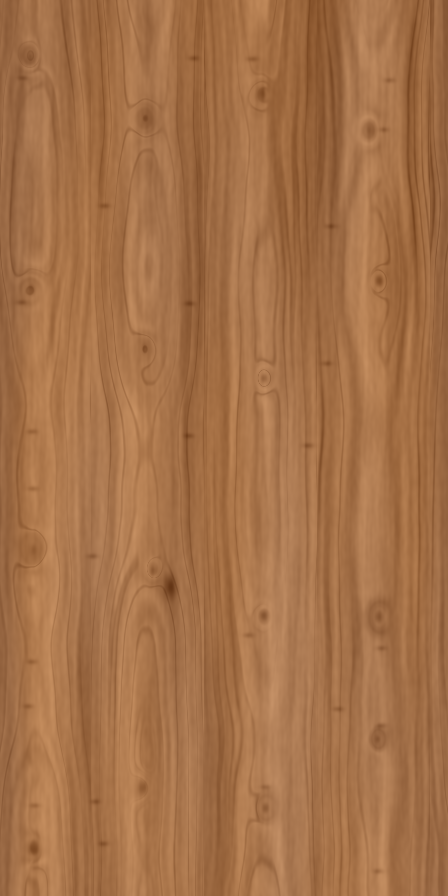
Write a Shadertoy shader that draws this texture.

```glsl
const float TAU = 6.2831853;
const float LEAF_WIDTH = 0.252;   // width of one veneer leaf
const float LEAF_SHIFT = 0.048;
const vec3 WOOD_MID = vec3(0.642, 0.432, 0.262);
const vec3 WOOD_RANGE = vec3(0.16, 0.15, 0.13);
const vec3 GREY_SHIFT = vec3(-0.012, 0.004, 0.026);

float hash(vec2 p) {
    p = fract(p * vec2(0.1031, 0.1137) + 0.37);
    p += dot(p, p.yx + 33.33);
    return fract((p.x + p.y) * p.x * 7.13);
}

float cornerSlope(vec2 cell, vec2 offset) {
    float angle = TAU * hash(cell);
    return dot(vec2(cos(angle), sin(angle)), offset);
}

// Gradient noise, roughly -0.7 to 0.7
float noise(vec2 p) {
    vec2 i = floor(p), f = p - i;
    vec2 u = f * f * f * (f * (f * 6.0 - 15.0) + 10.0);
    vec2 e = vec2(0.0, 1.0);
    float low = mix(cornerSlope(i, f), cornerSlope(i + e.yx, f - e.yx), u.x);
    float high = mix(cornerSlope(i + e, f - e), cornerSlope(i + e.yy, f - e.yy), u.x);
    return mix(low, high, u.y);
}

// Knots along the heart of a leaf: x = ring bulge, y = dark core
vec2 heartKnots(vec2 q, float leaf) {
    vec2 sum = vec2(0.0);
    float row = floor(q.y / 0.5);
    for (float i = -1.0; i <= 1.0; i++) {
        vec2 id = vec2(leaf * 5.0 + 11.0, row + i + 23.0);
        vec2 centre = vec2(0.024 * (hash(id) - 0.5),
                           0.5 * (row + i + 0.2 + 0.6 * hash(id + 41.0)));
        float size = mix(0.008, 0.016, hash(id + 83.0));
        vec2 d = (q - centre) / vec2(size, size * 1.5);
        float d2 = dot(d, d);
        sum += vec2(exp(-0.25 * d2), exp(-1.6 * d2));
    }
    return sum;
}

// Small pin knots with short sideways flecks
float pinKnots(vec2 p, float spacing) {
    vec2 cell = floor(p / spacing);
    vec2 f = p / spacing - cell;
    vec2 centre = 0.25 + 0.5 * vec2(hash(cell + 7.0), hash(cell + 59.0));
    vec2 d = (f - centre) * spacing / vec2(0.012, 0.006);
    return exp(-dot(d, d)) * step(0.62, hash(cell + 131.0));
}

// Distance from the pith, seen through a flat cut of wandering depth
float ringRadius(vec2 q, float leaf) {
    float depth = 0.05 + 0.10 * noise(vec2(q.y * 1.6 + 3.0, leaf * 7.3 + 0.4))
                + 0.012 * noise(vec2(q.y * 6.0, leaf * 3.7 + 9.4));
    return sqrt(q.x * q.x + depth * depth);
}

// Thin dark lines where the noise crosses zero
float darkLines(vec2 p, float width) {
    return 1.0 - smoothstep(0.0, width, abs(noise(p)));
}

void mainImage(out vec4 fragColor, in vec2 fragCoord) {
    vec2 p = fragCoord / iResolution.x;

    // Slow wander of the grain
    vec2 w = p;
    w.x += 0.010 * noise(p * vec2(3.0, 1.6)) + 0.004 * noise(p * vec2(14.0, 5.0) + 31.0);

    // Leaf and position about its heart
    float leafCoord = (p.x + LEAF_SHIFT) / LEAF_WIDTH;
    float leaf = floor(leafCoord);
    float heartX = (leaf + 0.5) * LEAF_WIDTH - LEAF_SHIFT;
    vec2 q = vec2(w.x - heartX, p.y);
    float fromHeart = abs(fract(leafCoord) - 0.5) * 2.0;

    // Growth rings
    vec2 knots = heartKnots(q, leaf);
    float radius = ringRadius(q, leaf) + 0.035 * knots.x;
    float side = leaf * 17.0 + sign(q.x) * 0.3 * smoothstep(0.0, 0.03, abs(q.x));
    float rings = noise(vec2(radius * 85.0, p.y * 0.7 + side));
    float lines = darkLines(vec2(radius * 48.0 + 13.0, p.y * 0.5 + side), 0.11);
    float lineFade = 0.55 + 0.9 * noise(vec2(w.x * 9.0, p.y * 2.3) + 77.0);

    // Broad bands and fine fibres
    float bands = noise(vec2(w.x * 13.0 + 5.0, p.y * 0.6 + 2.0));
    float streaks = noise(vec2(w.x * 46.0, p.y * 1.3 + 60.0));
    float fibres = noise(vec2(w.x * 105.0, p.y * 9.0))
                 + 0.6 * noise(p * vec2(120.0, 45.0) + 19.0);

    float tone = 0.30 - 0.48 * smoothstep(0.1, 1.0, fromHeart);
    tone += 0.55 * bands + 0.40 * streaks + 0.55 * rings + 0.22 * fibres;
    tone -= 0.55 * lines * clamp(lineFade, 0.0, 1.0);
    tone -= 0.75 * knots.y + 0.15 * knots.x;
    tone -= 0.65 * pinKnots(w, 0.16);
    tone += 0.08 - 0.16 * smoothstep(0.7, 2.0, p.y);

    // One larger dead knot
    vec2 dead = (w - vec2(0.38, 0.69)) / vec2(0.014, 0.027);
    tone -= 1.3 * exp(-dot(dead, dead));

    // Greyer patches and rims
    float rim = smoothstep(0.42, 0.5, abs(p.x - 0.5));
    float grey = 0.4 + 1.3 * noise(p * vec2(7.0, 1.2) + 45.0) + 0.6 * rim;
    tone -= 0.22 * rim;

    vec3 color = WOOD_MID + WOOD_RANGE * tone + GREY_SHIFT * clamp(grey, 0.0, 1.0);
    fragColor = vec4(clamp(color, 0.0, 1.0), 1.0);
}
```
